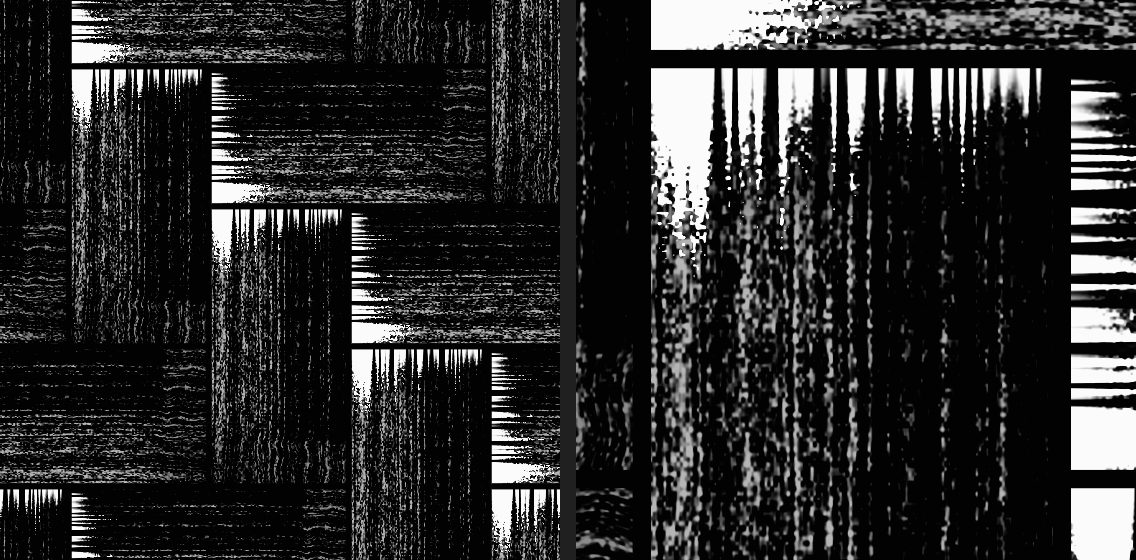
Left, the full canvas; right, a detail of the centre.
Give the GLSL for this pattern, as a WebGL 2 fragment shader.

```glsl
#version 300 es
precision highp float;

uniform vec2 u_resolution;
out vec4 fragColor;

float hash(vec2 p) {
    return fract(sin(dot(p, vec2(12.9898, 78.233))) * 43758.55);
}

float noise(vec2 p) {
    vec2 i = floor(p), f = fract(p);
    f = f * f * (3.0 - 2.0 * f);
    return mix(mix(hash(i), hash(i + vec2(1, 0)), f.x),
               mix(hash(i + vec2(0, 1)), hash(i + vec2(1, 1)), f.x), f.y);
}

// Bright bars that taper away from the head of a plank
float highlight(float along, float across) {
    float bars = noise(vec2(across * 72.0, 3.5));
    float broad = 0.85 * exp(-pow((across - 0.11) / 0.05, 2.0));
    float reach = 0.34 + 0.16 * noise(vec2(across * 9.0, 7.5)) - 0.08 * across;
    float grain = noise(vec2(along, across) * 120.0) - 0.5;
    float cutoff = 0.36 + 0.75 * pow(along / reach, 1.6);
    float level = bars + broad + grain * 0.9 * smoothstep(0.02, 0.4, along) - cutoff;
    return smoothstep(-0.02, 0.16, level);
}

// Thin broken grey fibres along the plank
float fibres(float along, float across) {
    float foot = smoothstep(1.62, 1.72, along);
    float wander = 0.008 * noise(vec2(along * 6.0, across * 8.0))
                 + 0.035 * foot * noise(vec2(along * 9.0, across * 6.0));
    float c = across + wander;
    float lines = noise(vec2(c * 86.0, 21.5));
    float streaks = noise(vec2(along * 14.0, c * 90.0));
    float specks = noise(vec2(along * 85.0, c * 125.0) + 40.0);
    float level = 0.55 * lines + 0.25 * streaks + 0.45 * specks;
    float shade = mix(0.53, 0.77, smoothstep(0.0, 0.95, across));
    shade += 0.08 * smoothstep(1.3, 1.6, along) * across;
    float cutoff = mix(shade, 0.62, foot);
    return mix(0.72, 0.55, foot) * smoothstep(cutoff, cutoff + 0.33, level)
         * smoothstep(0.1, 0.45, along);
}

void main() {
    vec2 uv = gl_FragCoord.xy / u_resolution;

    // Four by four cells, counted rightwards and downwards
    vec2 grid = vec2(uv.x, 1.0 - uv.y) * 4.0 - vec2(0.49, 0.474);
    vec2 cell = floor(grid), local = fract(grid);

    // Herringbone: each plank covers two cells
    float part = mod(cell.x - cell.y, 4.0);
    bool upright = part < 0.5 || part > 2.5;
    float secondHalf = step(1.5, part);
    float along = (upright ? local.y : local.x) + secondHalf;
    float across = upright ? local.x : 1.0 - local.y;

    // Black joint around the plank
    float edge = min(min(along, 2.0 - along), min(across, 1.0 - across));
    float blur = 4.0 / u_resolution.x;
    float plank = smoothstep(0.022 - 0.5 * blur, 0.022 + 0.5 * blur, edge);

    float light = max(highlight(along, across), fibres(along, across)) * plank;
    fragColor = vec4(vec3(mix(0.008, 0.985, light)), 1.0);
}
```
